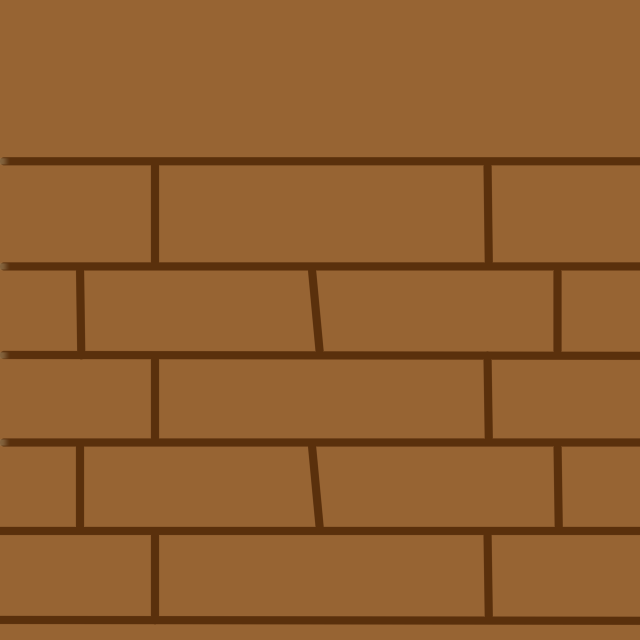
This pattern is drawn by a Shadertoy shader. Its source:

```glsl
const vec3 CLAY = vec3(0.592, 0.392, 0.200);
const vec3 MORTAR = vec3(0.353, 0.188, 0.048);
const vec3 WORN_TIP = vec3(0.55, 0.43, 0.28);
const float HALF_WIDTH = 0.0064;
const int COURSES = 5;

float segmentDistance(vec2 p, vec2 a, vec2 b) {
    vec2 ab = b - a;
    float t = clamp(dot(p - a, ab) / dot(ab, ab), 0.0, 1.0);
    return length(p - a - t * ab);
}

float strokeMask(float dist, float halfWidth, float blur) {
    return 1.0 - smoothstep(halfWidth - blur, halfWidth + blur, dist);
}

// Joint between two courses, leaning from its top x to its bottom x
float jointDistance(vec2 p, float topX, float bottomX, float topY, float bottomY) {
    return segmentDistance(p, vec2(topX, topY), vec2(bottomX, bottomY));
}

void mainImage(out vec4 fragColor, in vec2 fragCoord) {
    vec2 uv = fragCoord / iResolution.xy;
    float blur = max(0.0011, 0.7 / iResolution.y);

    // Bed heights, from the lowest to the highest
    float beds[6] = float[6](0.0307, 0.1704, 0.3086, 0.4447, 0.5837, 0.7480);

    float bedDist = 1.0;
    float jointDist = 1.0;
    float tip = 0.0;
    for (int i = 0; i <= COURSES; i++) {
        float y = beds[i];
        bool worn = i > 1;
        float startX = worn ? 0.0065 : -0.02;
        float sag = (i == 0 || i == 3) ? 0.0007 : 0.0;
        float d = segmentDistance(uv, vec2(startX, y + sag), vec2(1.02, y - sag));
        bedDist = min(bedDist, d);

        // Faded left end of the upper beds
        if (worn) {
            float fade = 1.0 - smoothstep(0.002, 0.017, uv.x);
            tip = max(tip, fade * strokeMask(abs(uv.y - y), HALF_WIDTH * 0.8, 0.002));
        }
    }

    // Courses alternate between two and three joints
    for (int i = 0; i < COURSES; i++) {
        float low = beds[i];
        float high = beds[i + 1];
        if (i % 2 == 0) {
            jointDist = min(jointDist, jointDistance(uv, 0.2422, 0.2422, high, low));
            jointDist = min(jointDist, jointDistance(uv, 0.7617, 0.7638, high, low));
        } else {
            float lean = i == 3 ? 0.0020 : 0.0;
            jointDist = min(jointDist, jointDistance(uv, 0.1250, 0.1250 + lean, high, low));
            jointDist = min(jointDist, jointDistance(uv, 0.4870, 0.5000, high, low));
            jointDist = min(jointDist, jointDistance(uv, 0.8711, 0.8731 - lean, high, low));
        }
    }

    float mortar = strokeMask(min(bedDist, jointDist), HALF_WIDTH, blur);
    vec3 color = mix(CLAY, MORTAR, mortar);
    color = mix(color, WORN_TIP, 0.8 * tip);
    fragColor = vec4(color, 1.0);
}
```
